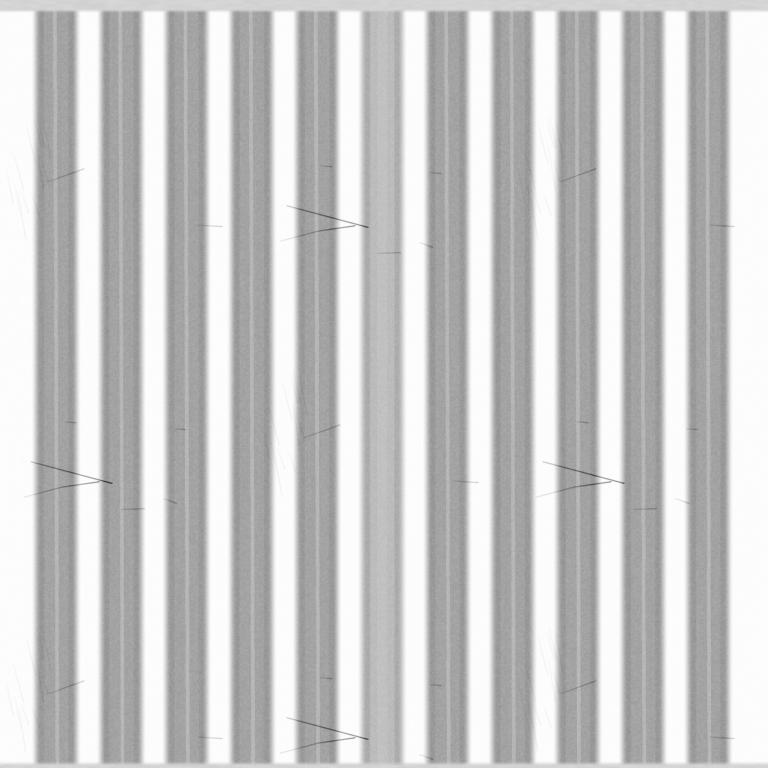
This texture is drawn by a WebGL 2 fragment shader. Its source:

```glsl
#version 300 es
precision highp float;
// Eleven soft-edged grey vertical bars on white, each with a thin pale seam; the
// middle bar is lighter and plain. Pale strips close the top and bottom, and fine
// grain plus scratches, laid out on a staggered lattice, add wear.

#define BAR_COUNT 11.0
#define PITCH 0.0849
#define FIRST_BAR 0.0732
#define SEAM_HALF 0.0027
#define SEAM_TILT 0.0032
#define FADE_START 0.0202
#define FADE_END 0.0328
#define TOP_STRIP 0.0135
#define BOTTOM_STRIP 0.0055
#define GRAIN 0.045
#define SCRATCH_HALF 0.0005
#define HAIRLINES 14

uniform vec2 u_resolution;
out vec4 fragColor;

const float WHITE = 0.99, FACE = 0.64, RIM = 0.60, SEAM = 0.715, STRIP = 0.83;
const float MID_FACE = 0.735, MID_RIM = 0.675;

float hash(vec2 p) {
  vec3 q = fract(vec3(p.xyx) * 0.1031);
  q += dot(q, q.yzx + 33.33);
  return fract((q.x + q.y) * q.z);
}

float noise(vec2 p) {
  vec2 i = floor(p), f = fract(p);
  f = f * f * (3.0 - 2.0 * f);
  return mix(mix(hash(i), hash(i + vec2(1, 0)), f.x),
             mix(hash(i + vec2(0, 1)), hash(i + vec2(1, 1)), f.x), f.y);
}

// Coverage of a line segment that tapers towards its start.
float scratch(vec2 p, vec2 a, vec2 b, float pixel) {
  vec2 ab = b - a;
  float t = clamp(dot(p - a, ab) / dot(ab, ab), 0.0, 1.0);
  float d = length(p - a - ab * t);
  float line = 1.0 - smoothstep(SCRATCH_HALF - 0.5 * pixel, SCRATCH_HALF + pixel, d);
  return line * (0.45 + 0.55 * t);
}

// Grey profile across the bar nearest to uv.
float bars(vec2 uv, float pixel) {
  float index = clamp(round((uv.x - FIRST_BAR) / PITCH), 0.0, BAR_COUNT - 1.0);
  float offset = uv.x - FIRST_BAR - index * PITCH;
  float d = abs(offset);
  bool middle = index == floor(BAR_COUNT * 0.5);
  float rim = smoothstep(0.0145, 0.0172, d);
  float grey = middle ? mix(MID_FACE, MID_RIM, rim) : mix(FACE, RIM, rim);
  if (middle) {
    grey += 0.02 * (1.0 - smoothstep(0.005, 0.008, d));
  } else {
    float wobble = 0.0006 * (noise(vec2(index * 7.0, uv.y * 40.0)) - 0.5);
    float s = abs(offset - SEAM_TILT * (0.5 - uv.y) + wobble);
    grey = mix(SEAM, grey, smoothstep(SEAM_HALF - pixel, SEAM_HALF + 0.5 * pixel, s));
  }
  return mix(grey, WHITE, smoothstep(FADE_START, FADE_END, d));
}

// Scratches in a cell two thirds wide and one third high, every other row shifted.
float wear(vec2 uv, float pixel) {
  vec2 p = vec2(uv.x, 1.0 - uv.y);
  float row = floor(p.y * 3.0);
  vec2 q = vec2(fract((p.x - row / 3.0) * 1.5) / 1.5, p.y - row / 3.0);
  vec4 marks[9] = vec4[9](
    vec4(0.374, 0.268, 0.479, 0.296), vec4(0.414, 0.301, 0.462, 0.294),
    vec4(0.365, 0.314, 0.414, 0.301), vec4(0.062, 0.237, 0.109, 0.220),
    vec4(0.258, 0.293, 0.289, 0.295), vec4(0.561, 0.225, 0.574, 0.226),
    vec4(0.418, 0.216, 0.432, 0.217), vec4(0.547, 0.316, 0.563, 0.322),
    vec4(0.492, 0.330, 0.521, 0.329));
  float amount = 0.0;
  for (int i = 0; i < 9; i++) {
    float strength = i < 2 ? 0.42 : 0.17;
    amount = max(amount, strength * scratch(q, marks[i].xy, marks[i].zw, pixel));
  }
  // Faint, steep hairlines gathered near the left of each cell.
  for (int i = 0; i < HAIRLINES; i++) {
    float k = float(i);
    vec2 a = vec2(0.005 + 0.055 * hash(vec2(k, 3.0)), 0.14 + 0.12 * hash(vec2(k, 8.0)));
    vec2 b = a + vec2(0.009, 0.025 + 0.035 * hash(vec2(k, 5.0)));
    amount = max(amount, 0.045 * scratch(q, a, b, pixel));
  }
  return amount;
}

void main() {
  vec2 uv = gl_FragCoord.xy / u_resolution;
  float pixel = 1.0 / min(u_resolution.x, u_resolution.y);
  float grey = bars(uv, pixel);

  // Grain and vertical streaks are strongest on the grey parts.
  float grain = noise(uv * 520.0) - 0.5;
  float streak = noise(uv * vec2(420.0, 5.0)) - 0.5;
  grey += (GRAIN * grain + 0.012 * streak) * mix(1.0, 0.15, smoothstep(0.6, 0.95, grey));
  grey -= wear(uv, pixel);

  // Pale closing strips with soft inner edges.
  float strip = STRIP + 0.03 * (noise(uv * vec2(90.0, 300.0)) - 0.5);
  float top = smoothstep(TOP_STRIP - 0.002, TOP_STRIP + 0.004, 1.0 - uv.y);
  float bottom = smoothstep(BOTTOM_STRIP - 0.003, BOTTOM_STRIP + 0.004, uv.y);
  grey = mix(strip, grey, top * bottom);

  fragColor = vec4(vec3(clamp(grey, 0.0, 1.0)), 1.0);
}
```
